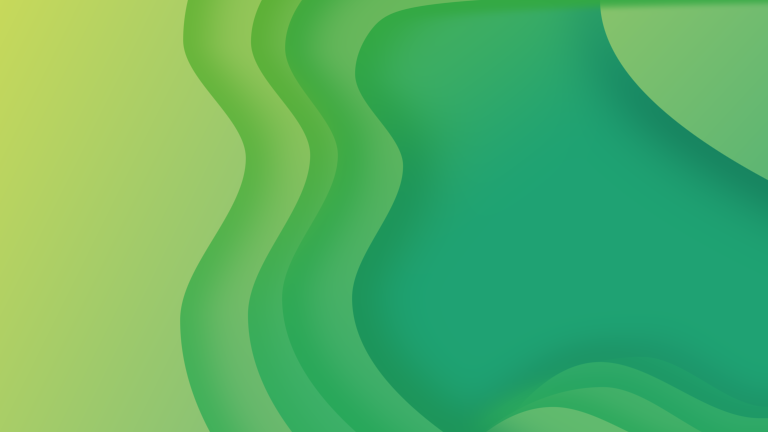
Give the GLSL for this background, as a Shadertoy shader.

```glsl
// Horizontal place of a wavy edge: three turning points joined smoothly.
// flare = (spread at the top, hook at the top, spread at the bottom)
float waveX(float v, vec3 turnX, vec3 turnV, vec3 flare) {
    float x = mix(turnX.x, turnX.y, smoothstep(turnV.x, turnV.y, v));
    x += (turnX.z - turnX.y) * smoothstep(turnV.y, turnV.z, v);
    float top = max(0.0, 1.0 - v / turnV.x);
    float bottom = max(0.0, (v - turnV.z) / (1.0 - turnV.z));
    return x + flare.x * top * top + flare.y * pow(top, 12.0)
             + flare.z * bottom * bottom;
}

// Approximate signed distance, positive to the right of the edge
float waveDistance(vec2 p, vec3 turnX, vec3 turnV, vec3 flare) {
    const float STEP = 0.002;
    float x = waveX(p.y, turnX, turnV, flare);
    float slope = (waveX(p.y + STEP, turnX, turnV, flare) - x) / STEP;
    return (p.x - x) / sqrt(1.0 + slope * slope);
}

// Parabolic rise to the peak, then an eased fall to the foot
float hillV(float x, vec2 peak, vec2 foot, float bend) {
    float rise = max(0.0, peak.x - x);
    return mix(peak.y, foot.y, smoothstep(peak.x, foot.x, x)) + bend * rise * rise;
}

// Positive above the hill
float hillDistance(vec2 p, vec2 peak, vec2 foot, float bend) {
    const float STEP = 0.002;
    float v = hillV(p.x, peak, foot, bend);
    float slope = (hillV(p.x + STEP, peak, foot, bend) - v) / STEP;
    return (v - p.y) / sqrt(1.0 + slope * slope);
}

// Soft shadow outside the shape, then its filled inside
vec3 paperLayer(vec3 below, float d, vec3 fill, vec3 shade, float blur, float strength) {
    float reach = max(d, 0.0) / blur;
    vec3 shaded = mix(below, shade, strength * exp(-reach * reach));
    float pixel = 1.0 / iResolution.y;
    return mix(fill, shaded, smoothstep(-0.75 * pixel, 0.75 * pixel, d));
}

void mainImage(out vec4 fragColor, in vec2 fragCoord) {
    // Height is one unit; p.y runs downward from the top edge
    vec2 p = fragCoord / iResolution.y;
    p.y = 1.0 - p.y;
    float fall = smoothstep(0.0, 1.0, p.y);

    // Deep teal floor with a lighter upper left
    float depth = smoothstep(0.0, 0.50, dot(p - vec2(0.93, 0.07), vec2(0.6, 0.8)));
    vec3 color = mix(vec3(0.25, 0.685, 0.38), vec3(0.12, 0.637, 0.45), depth);

    // Overlapping hills, back to front
    float d = hillDistance(p, vec2(1.486, 0.826), vec2(1.778, 0.942), 1.08);
    color = paperLayer(color, d, vec3(0.13, 0.635, 0.425),
                       vec3(0.11, 0.57, 0.41), 0.06, 0.6);
    d = hillDistance(p, vec2(1.389, 0.838), vec2(1.759, 0.968), 2.94);
    color = paperLayer(color, d, vec3(0.19, 0.665, 0.41),
                       vec3(0.11, 0.58, 0.39), 0.05, 0.7);
    d = hillDistance(p, vec2(1.396, 0.896), vec2(1.736, 1.035), 1.34);
    color = paperLayer(color, d, vec3(0.26, 0.69, 0.41),
                       vec3(0.14, 0.64, 0.38), 0.04, 0.7);
    d = hillDistance(p, vec2(1.280, 0.942), vec2(1.620, 1.053), 2.42);
    color = paperLayer(color, d, vec3(0.38, 0.73, 0.43),
                       vec3(0.17, 0.66, 0.36), 0.045, 0.8);

    // Pale corner sheet
    float cornerX = 1.389 + 2.237 * p.y * p.y;
    d = (cornerX - p.x) / length(vec2(1.0, 4.474 * p.y));
    float cornerFade = clamp((p.x - 1.40) * 1.3 + p.y * 1.2, 0.0, 1.0);
    vec3 cornerFill = mix(vec3(0.53, 0.765, 0.42), vec3(0.36, 0.71, 0.45), cornerFade);
    color = paperLayer(color, d, cornerFill, vec3(0.09, 0.51, 0.37), 0.085,
                       mix(0.3, 0.9, smoothstep(0.0, 0.32, p.y)));

    // Wavy sheets stacked toward the left
    d = waveDistance(p, vec3(0.822, 0.933, 0.815), vec3(0.171, 0.384, 0.690),
                     vec3(0.104, 0.185, 0.211));
    vec3 fill = mix(vec3(0.41, 0.72, 0.36), vec3(0.25, 0.685, 0.42), fall);
    vec3 shade = mix(vec3(0.20, 0.66, 0.26), vec3(0.11, 0.58, 0.35),
                     smoothstep(0.05, 0.5, p.y));
    color = paperLayer(color, d, fill, shade, 0.095, 0.95);

    d = waveDistance(p, vec3(0.660, 0.782, 0.653), vec3(0.111, 0.359, 0.690),
                     vec3(0.039, 0.0, 0.171));
    fill = mix(vec3(0.45, 0.73, 0.31), vec3(0.24, 0.69, 0.41), fall);
    shade = mix(vec3(0.23, 0.66, 0.24), vec3(0.15, 0.655, 0.35), fall);
    color = paperLayer(color, d, fill, shade, 0.085, 0.95);

    d = waveDistance(p, vec3(0.581, 0.718, 0.574), vec3(0.097, 0.359, 0.729),
                     vec3(0.025, 0.0, 0.102));
    fill = mix(vec3(0.58, 0.775, 0.35), vec3(0.42, 0.725, 0.43), fall);
    shade = mix(vec3(0.36, 0.69, 0.21), vec3(0.20, 0.675, 0.37), fall);
    color = paperLayer(color, d, fill, shade, 0.07, 0.95);

    d = waveDistance(p, vec3(0.424, 0.569, 0.417), vec3(0.093, 0.366, 0.741),
                     vec3(0.011, 0.0, 0.069));
    float sun = clamp(p.x * 1.05 + p.y * 0.52, 0.0, 1.0);
    fill = mix(vec3(0.78, 0.85, 0.355), vec3(0.55, 0.765, 0.45), sun);
    shade = mix(vec3(0.41, 0.71, 0.22), vec3(0.25, 0.69, 0.35), fall);
    color = paperLayer(color, d, fill, shade, 0.085, 0.95);

    fragColor = vec4(color, 1.0);
}
```
